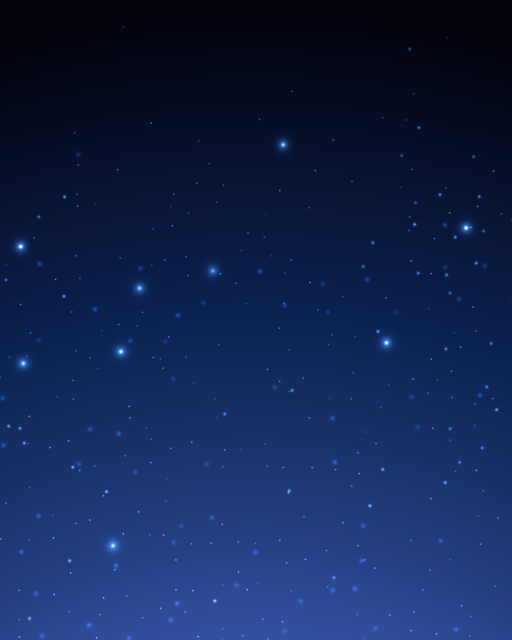
This background is drawn by a WebGL 2 fragment shader. Its source:

```glsl
#version 300 es
precision highp float;
// Night sky: a domed gradient from black-blue down to violet-blue,
// strewn with stars. Each star layer is a jittered grid whose cells
// are filled by hash, with a denser cluster low on the right and left.

#define DOME_DEPTH 0.6
#define FINE_CELLS 27.0
#define CRISP_CELLS 17.0
#define SOFT_CELLS 16.0
#define BRIGHT_CELLS 5.2
#define FINE_RADIUS 0.0013
#define CRISP_RADIUS 0.0023
#define SOFT_RADIUS 0.0036
#define HALO_RADIUS 0.0075

uniform vec2 u_resolution;
out vec4 outColor;

const vec3 ICE_BLUE = vec3(0.30, 0.60, 1.00);
const vec3 PERIWINKLE = vec3(0.50, 0.62, 1.00);
const vec3 HAZE_BLUE = vec3(0.16, 0.36, 0.85);

// Sky colours, each with its height above the dome's base
const vec4 SKY[7] = vec4[7](
    vec4(0.195, 0.315, 0.630, 0.00),
    vec4(0.180, 0.290, 0.580, 0.07),
    vec4(0.130, 0.240, 0.490, 0.19),
    vec4(0.090, 0.190, 0.400, 0.34),
    vec4(0.045, 0.130, 0.310, 0.52),
    vec4(0.030, 0.075, 0.195, 0.73),
    vec4(0.010, 0.012, 0.050, 0.98));

float hash(vec2 p) {
    return fract(sin(dot(p, vec2(127.1, 311.7))) * 43758.5453);
}

float gauss(float d, float radius) {
    float r = max(radius, 0.6 / u_resolution.y);
    return exp(-d * d / (r * r));
}

// Soft elliptical patch, used to gather stars
float patchAt(vec2 uv, vec2 center, vec2 spread) {
    vec2 q = (uv - center) / spread;
    return exp(-dot(q, q));
}

vec3 skyColor(vec2 p, float aspect) {
    vec2 base = vec2(0.5 * aspect, -DOME_DEPTH);
    float height = length(p - base) - DOME_DEPTH;
    vec3 color = SKY[0].rgb;
    for (int i = 1; i < 7; i++) {
        float t = (height - SKY[i - 1].w) / (SKY[i].w - SKY[i - 1].w);
        color = mix(color, SKY[i].rgb, clamp(t, 0.0, 1.0));
    }
    return color;
}

// Nearest star of a layer: xy = its place, z = distance, w = random value
vec4 cellStar(vec2 p, float cells, float seed) {
    vec2 grid = p * cells + seed;
    vec2 id = floor(grid);
    vec2 jitter = vec2(hash(id + 3.1), hash(id + 17.7));
    vec2 place = (id + 0.14 + 0.72 * jitter - seed) / cells;
    return vec4(place, length(p - place), hash(id + 41.3));
}

void main() {
    vec2 p = gl_FragCoord.xy / u_resolution.y;
    float aspect = u_resolution.x / u_resolution.y;
    vec2 toUv = vec2(1.0 / aspect, 1.0);
    vec3 color = skyColor(p, aspect);

    // Fine dust, thinning towards the top
    vec4 star = cellStar(p, FINE_CELLS, 5.37);
    vec2 uv = star.xy * toUv;
    float density = 0.05 + 0.50 * smoothstep(0.95, 0.45, uv.y);
    float power = mix(0.25, 0.75, hash(star.xy));
    vec3 tint = mix(PERIWINKLE, ICE_BLUE, smoothstep(0.2, 0.5, uv.y));
    color += tint * power * step(star.w, density) * gauss(star.z, FINE_RADIUS);

    // Crisp blue stars, gathered at the right
    star = cellStar(p, CRISP_CELLS, 11.61);
    uv = star.xy * toUv;
    density = 0.75 * patchAt(uv, vec2(0.87, 0.56), vec2(0.24, 0.25))
            + 0.40 * patchAt(uv, vec2(0.08, 0.42), vec2(0.20, 0.20))
            + 0.20 * smoothstep(0.65, 0.10, uv.y);
    power = mix(0.45, 0.95, hash(star.xy));
    tint = mix(PERIWINKLE, ICE_BLUE, smoothstep(0.15, 0.4, uv.y));
    color += tint * power * step(star.w, density) * gauss(star.z, CRISP_RADIUS);

    // Faint blurred stars through the lower sky
    star = cellStar(p, SOFT_CELLS, 23.29);
    uv = star.xy * toUv;
    density = 0.38 * smoothstep(0.82, 0.45, uv.y)
            + 0.18 * patchAt(uv, vec2(0.2, 0.3), vec2(0.22, 0.22));
    power = mix(0.22, 0.50, hash(star.xy));
    color += HAZE_BLUE * power * step(star.w, density) * gauss(star.z, SOFT_RADIUS);

    // Bright stars: white core inside a blue halo, some only hazy
    star = cellStar(p, BRIGHT_CELLS, 7.43);
    uv = star.xy * toUv;
    density = 0.60 * smoothstep(0.08, 0.28, uv.y) * smoothstep(0.96, 0.88, uv.y)
            + 0.25 * patchAt(uv, vec2(0.88, 0.65), vec2(0.15, 0.22));
    power = mix(0.30, 1.0, hash(star.xy));
    float halo = 0.50 * gauss(star.z, HALO_RADIUS)
               + 0.14 * gauss(star.z, 1.8 * HALO_RADIUS);
    vec3 glow = ICE_BLUE * halo * mix(0.6, 1.0, power)
              + vec3(0.75, 0.88, 1.0) * power * gauss(star.z, 0.0027);
    color += glow * step(star.w, density);

    outColor = vec4(min(color, 1.0), 1.0);
}
```
